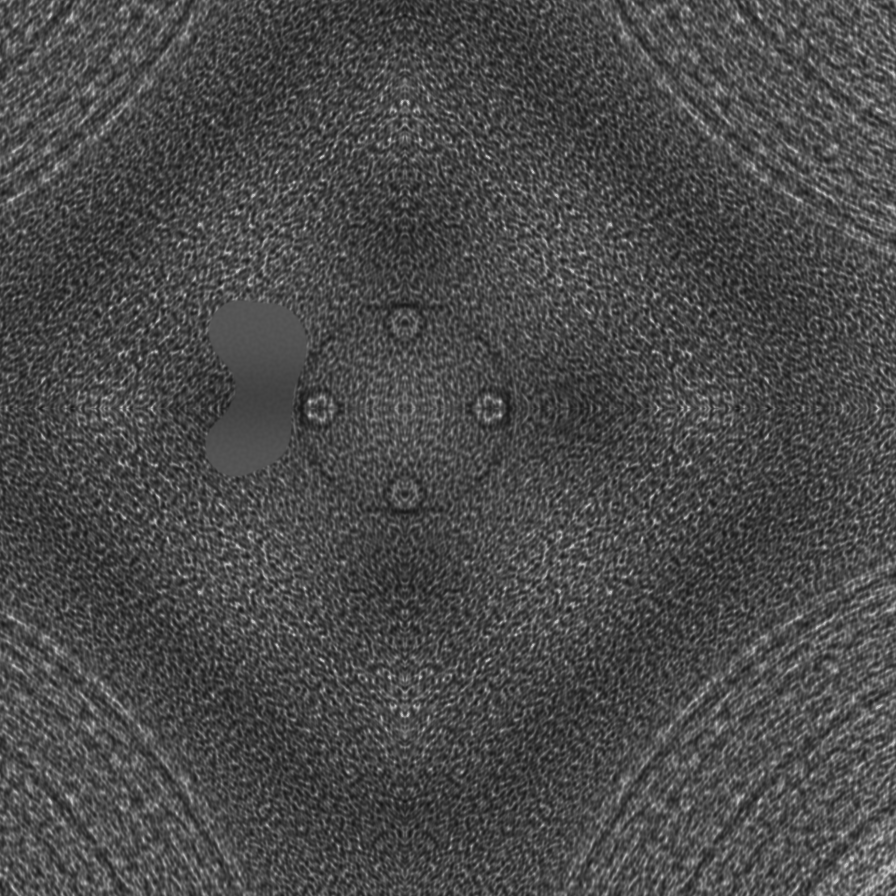
Write a three.js fragment shader that draws this pattern.

```glsl
varying vec2 vUv;

const float TAU = 6.2831853;
const vec2 CENTER = vec2(0.452, 0.544);
const vec2 CORNER = vec2(0.83);
const float BASE_LIGHT = 0.27;
const float GRAIN_CONTRAST = 1.06;
const float GRAIN_SCALE = 212.0;
const float ARC_EDGE = 0.745;
const float ARC_PEAK = 0.715;
const float ARC_FREQ = 45.0;
const float HATCH_FREQ = 32.0;
const float SATELLITE_DIST = 0.095;

// Gradient noise
vec2 gradientAt(vec2 cell) {
  vec3 h = fract(vec3(cell.xyx) * vec3(0.1031, 0.1030, 0.0973));
  h += dot(h, h.yzx + 33.33);
  float angle = TAU * fract((h.x + h.y) * h.z);
  return vec2(cos(angle), sin(angle));
}

float gradientNoise(vec2 p) {
  vec2 i = floor(p), f = fract(p);
  vec2 u = f * f * f * (f * (f * 6.0 - 15.0) + 10.0);
  vec2 e = vec2(1.0, 0.0);
  float low = mix(dot(gradientAt(i), f), dot(gradientAt(i + e), f - e), u.x);
  float high = mix(dot(gradientAt(i + e.yx), f - e.yx),
                   dot(gradientAt(i + 1.0), f - 1.0), u.x);
  return mix(low, high, u.y);
}

float glow(vec2 p, vec2 radius) {
  p /= radius;
  return exp(-dot(p, p));
}

float band(float x, float width) {
  return exp(-x * x / (width * width));
}

// Smooth two-lobed patch
float smoothUnion(float a, float b, float k) {
  float h = max(k - abs(a - b), 0.0) / k;
  return min(a, b) - 0.25 * h * h * k;
}

float capsule(vec2 p, vec2 a, vec2 b, float radius) {
  vec2 ab = b - a;
  float t = clamp(dot(p - a, ab) / dot(ab, ab), 0.0, 1.0);
  return length(p - a - ab * t) - radius;
}

float patchDistance(vec2 p) {
  float upper = capsule(p, vec2(0.268, 0.630), vec2(0.301, 0.625), 0.035);
  float lower = capsule(p, vec2(0.263, 0.502), vec2(0.279, 0.512), 0.034);
  float waist = capsule(p, vec2(0.301, 0.600), vec2(0.290, 0.520), 0.032);
  return smoothUnion(smoothUnion(upper, waist, 0.04), lower, 0.025);
}

// Broad light and dark areas in the folded quadrant
float broadLight(vec2 q, float corner) {
  float s = q.x + q.y;
  float light = BASE_LIGHT;
  light += 0.065 * glow(q, vec2(0.065));
  light += 0.050 * glow(q - vec2(0.17), vec2(0.10));
  light += 0.060 * (glow(q - vec2(0.0, 0.335), vec2(0.035, 0.06))
                  + glow(q - vec2(0.335, 0.0), vec2(0.06, 0.035)));
  light -= 0.060 * (glow(q - vec2(0.0, 0.195), vec2(0.07, 0.06))
                  + glow(q - vec2(0.195, 0.0), vec2(0.06, 0.07)));
  light -= 0.055 * (glow(q - vec2(0.0, 0.445), vec2(0.08, 0.05))
                  + 0.5 * glow(q - vec2(0.42, 0.0), vec2(0.04, 0.07)));
  light -= 0.045 * band(s - 0.52, 0.06) * smoothstep(0.03, 0.14, min(q.x, q.y));
  light += 0.030 * smoothstep(0.45, 0.55, q.x);
  return light + 0.045 * corner;
}

// Crossed diagonal lines that fill the diamond
float hatching(vec2 q) {
  float s = q.x + q.y;
  float along = cos(TAU * s * HATCH_FREQ);
  float across = cos(TAU * (q.x - q.y) * HATCH_FREQ);
  return (0.6 * along + 0.6 * along * across) * band(s - 0.36, 0.10);
}

// Fine streaks: upright inside, diagonal outside, curved in the corners
float grain(vec2 q, vec2 toCorner, float corner) {
  vec2 diagonal = vec2(q.x + q.y, q.x - q.y) * 0.7071;
  vec2 tilted = vec2(q.x + 0.13 * q.y, q.y - 0.13 * q.x);
  float upright = gradientNoise(tilted * vec2(1.2, 0.7) * GRAIN_SCALE + 5.4);
  float slanted = gradientNoise(diagonal * vec2(1.2, 0.62) * GRAIN_SCALE + 17.3);
  float angle = atan(toCorner.y, toCorner.x) + 4.0;
  float curved = gradientNoise(vec2(length(toCorner) * 1.1, angle * 0.2) * GRAIN_SCALE);
  float outside = smoothstep(0.08, 0.24, length(q));
  float inner = upright * mix(0.95, 0.8, outside) + slanted * mix(0.4, 1.0, outside);
  return mix(inner, 0.85 * curved + 0.75 * upright, corner);
}

// Rings and central stripes
float centralRings(vec2 q) {
  float lines = 0.045 * cos(TAU * q.x * 96.0) * glow(q, vec2(0.055));
  lines -= 0.065 * band(length(q) - 0.116, 0.0035);
  vec2 side = q.x > q.y ? q : q.yx;
  float satellite = length(side - vec2(SATELLITE_DIST, 0.0));
  lines += 0.105 * band(satellite - 0.012, 0.0045);
  return lines - 0.095 * (band(satellite - 0.021, 0.0035) + band(satellite, 0.005));
}

// Bundles of concentric arcs in the corners
float cornerArcs(float arcDist, float corner) {
  float offset = arcDist - ARC_PEAK;
  float beat = 0.5 + 0.5 * cos(TAU * (offset + 0.02) * 8.5);
  float arcs = cos(TAU * ARC_FREQ * offset) + 0.5 * cos(TAU * ARC_FREQ * 0.62 * offset);
  float lines = corner * (0.018 + 0.055 * beat) * arcs;
  return lines + 0.15 * band(arcDist - 0.46, 0.006) + 0.16 * band(arcDist - 0.43, 0.012);
}

void main() {
  vec2 q = abs(vUv - CENTER);
  vec2 toCorner = q - CORNER;
  float arcDist = length(toCorner);
  float corner = 1.0 - smoothstep(ARC_EDGE - 0.04, ARC_EDGE + 0.01, arcDist);
  float hatch = hatching(q) * (1.0 - corner);
  float light = broadLight(q, corner) + centralRings(q);
  light += cornerArcs(arcDist, corner) + 0.042 * hatch;
  light *= exp(GRAIN_CONTRAST * (1.0 + 0.3 * hatch) * grain(q, toCorner, corner));

  float patchLight = 0.335 - 0.075 * band(vUv.y - 0.555, 0.045);
  patchLight += 0.025 * gradientNoise(vUv * GRAIN_SCALE);
  float inside = 1.0 - smoothstep(-0.002, 0.002, patchDistance(vUv));
  light = mix(light, patchLight, inside);
  gl_FragColor = vec4(vec3(clamp(light, 0.08, 0.75)), 1.0);
}
```
